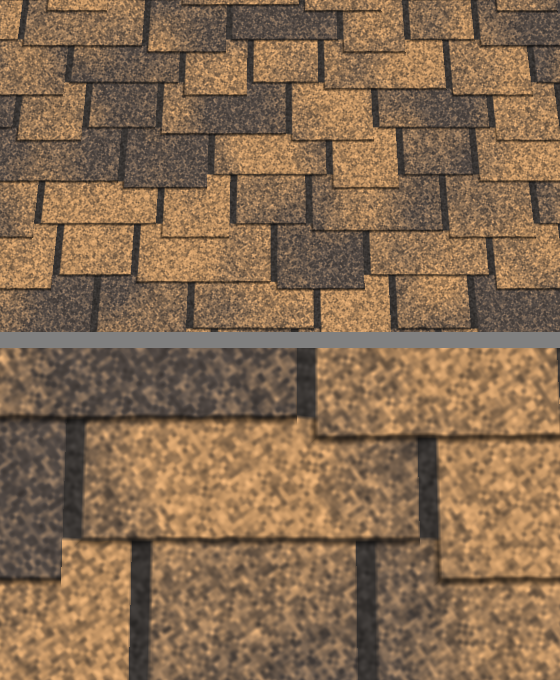
Top, the full canvas; bottom, a detail of the centre.
Give the GLSL for this texture, as a Shadertoy shader.

```glsl
// Roof of staggered asphalt shingles: granular tan and slate tabs of three lengths, seen in slight perspective.

const int SLOTS = 5;                 // tabs in one repeat
const int COURSES = 9;               // rows from eave to ridge
const float GAP = 0.0135;            // slot between tabs, share of a repeat
const float DROP = 0.0135;           // step between tab lengths, share of a repeat
const float STAGGER = 0.3435;        // sideways shift per course, share of a repeat
const float STARTS[6] = float[](0.0, 0.273, 0.456, 0.700, 0.847, 1.0);
const float LENGTHS[5] = float[](0.0, 1.0, -1.0, 1.0, -1.0);
const float WARMTH[5] = float[](-0.08, -0.02, -0.02, 0.22, 0.04);

const vec3 SLATE = vec3(0.33, 0.295, 0.275);
const vec3 TAN = vec3(0.73, 0.555, 0.375);
const vec3 GROOVE = vec3(0.22, 0.205, 0.195);

float hash(vec2 p) {
    vec3 q = fract(vec3(p.xyx) * 0.1031);
    q += dot(q, q.yzx + 33.33);
    return fract((q.x + q.y) * q.z);
}

float noise(vec2 p) {
    vec2 i = floor(p), f = fract(p);
    f = f * f * (3.0 - 2.0 * f);
    return mix(mix(hash(i), hash(i + vec2(1, 0)), f.x),
               mix(hash(i + vec2(0, 1)), hash(i + vec2(1, 1)), f.x), f.y);
}

vec2 rotate(vec2 p, float angle) {
    float c = cos(angle), s = sin(angle);
    return vec2(c * p.x - s * p.y, s * p.x + c * p.y);
}

// Width of one repeat at depth y (0 at the top, 1 at the bottom)
float repeatWidth(float y) {
    return 1.348 + 0.2337 * y;
}

// Depth of the lower edge of a medium tab
float courseBottom(float row) {
    return 0.0145 + 0.1201 * row + 0.00317 * row * row;
}

float coverage(float dist, float soft) {
    return clamp(0.5 - dist / soft, 0.0, 1.0);
}

// Mineral granules over a base tone that drifts within and between tabs
vec3 granules(vec2 p, vec2 id, float grain, float warmth) {
    float blotch = noise(p * vec2(6.0, 4.5) + id * 7.3);
    float mottle = noise(p * 24.0 + id * 3.1);
    float tone = 0.54 + warmth + 0.8 * (hash(id + 40.0) - 0.5)
               + 1.0 * (blotch - 0.5) + 0.2 * (mottle - 0.5);
    tone = clamp(tone, 0.06, 0.94) + 0.75 * (grain - 0.5);
    return mix(SLATE, TAN, clamp(tone, 0.0, 1.0)) * (1.0 + 0.6 * (grain - 0.5));
}

// Lay one course of tabs over what lies beneath it
vec3 layCourse(vec3 under, vec2 p, float row, float grain, float soft) {
    float width = repeatWidth(p.y);
    float u = p.x / width - 0.783 + STAGGER * row + GAP;
    float t = fract(u);
    int slot = 0;
    for (int i = 1; i < SLOTS; i++) if (t >= STARTS[i]) slot = i;

    float tabLength = LENGTHS[slot];
    float grooveLength = min(tabLength, LENGTHS[(slot + SLOTS - 1) % SLOTS]);
    float below = p.y - courseBottom(row) + 0.002 * (noise(p * 60.0) - 0.5);
    float edgeY = below - tabLength * DROP * width;
    float edgeX = max(STARTS[slot] + GAP - t, t - STARTS[slot + 1]) * width;
    float tabDist = max(edgeX, edgeY);

    // Contact shadow, groove, then the tab with its dark lower lip
    vec3 col = under * mix(0.35, 1.0, smoothstep(-0.001, 0.009, tabDist));
    vec3 groove = GROOVE * (0.7 + 0.6 * grain);
    col = mix(col, groove, coverage(below - grooveLength * DROP * width, soft));

    vec2 id = vec2(row, floor(u) * float(SLOTS) + float(slot)) + 20.0;
    vec3 tab = granules(p + 5.0, id, grain, WARMTH[slot]);
    tab *= mix(0.45, 1.0, smoothstep(0.0, 0.005, -edgeY));
    return mix(col, tab, coverage(tabDist, soft));
}

void mainImage(out vec4 fragColor, in vec2 fragCoord) {
    vec2 p = vec2(fragCoord.x - 0.5 * iResolution.x, iResolution.y - fragCoord.y) / iResolution.y;
    float soft = max(1.5 / iResolution.y, 0.004);
    float fine = noise(rotate(p + 3.0, 0.6) * 210.0);
    float grain = mix(noise(rotate(p + 7.0, 1.1) * 125.0), fine, 0.62);

    // Upper courses overlap lower ones
    vec3 col = GROOVE;
    for (int i = COURSES - 1; i >= 0; i--) col = layCourse(col, p, float(i), grain, soft);

    col *= 0.92 + 0.16 * noise(rotate(p + 11.0, 0.3) * 190.0);
    fragColor = vec4(col, 1.0);
}
```
